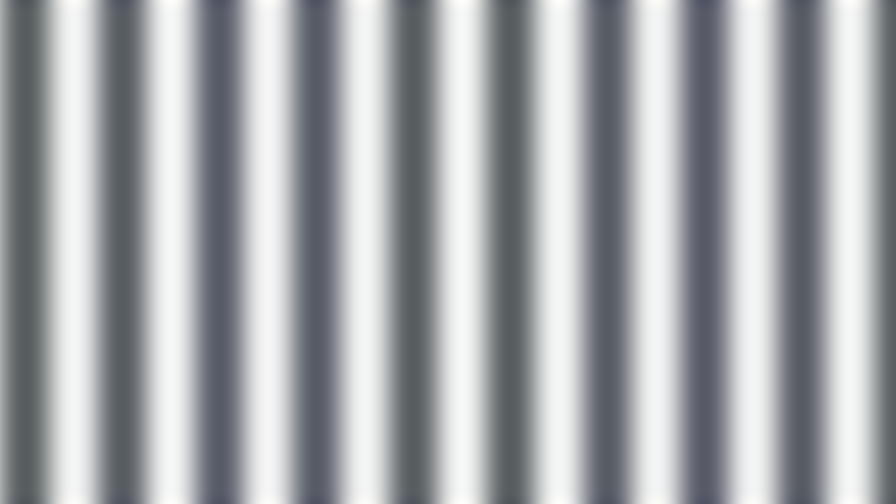
Reproduce this pattern procedurally as a WebGL 1 fragment shader.

```glsl
precision highp float;
// Soft vertical stripes: slate grey bands fading smoothly into off-white ones.

uniform vec2 u_resolution;

const float TAU = 6.2831853;
const float PERIOD = 0.1925;       // stripe spacing, in canvas heights
const float FIRST_DARK = 0.0503;   // centre of the first dark band
const vec3 SLATE = vec3(0.338, 0.358, 0.387);
const vec3 OFF_WHITE = vec3(0.965, 0.967, 0.967);

float hash(float n) {
  return fract(sin(n * 127.1) * 43758.5453);
}

// 0 at whole phases (dark centres), 1 halfway between them.
float stripeWave(float phase, float steepness) {
  float wave = 0.5 - 0.5 * cos(TAU * phase);
  return mix(wave, smoothstep(0.0, 1.0, wave), steepness);
}

// Slow drift of the dark bands between a greenish and a bluish grey.
vec3 darkTint(float band) {
  float drift = cos(TAU * band / 4.6);
  return drift * vec3(0.0, 0.006, -0.018);
}

// Small brightness change from one light band to the next.
float lightShift(float band, float amount) {
  return (hash(band + 3.0) - 0.5) * amount;
}

// 1 on the top and bottom borders, falling to 0 inside.
float borderGlow(float y, float width) {
  return 1.0 - smoothstep(0.0, width, min(y, 1.0 - y));
}

void main() {
  vec2 p = gl_FragCoord.xy / u_resolution.y;
  float phase = (p.x - FIRST_DARK) / PERIOD;
  float wave = stripeWave(phase, 0.2);

  // Each variation fades out before its band index changes.
  vec3 dark = SLATE + darkTint(floor(phase + 0.5));
  vec3 light = OFF_WHITE + lightShift(floor(phase), 0.02);
  vec3 color = mix(dark, light, wave);

  // Slightly stronger contrast along the top and bottom borders.
  float glow = borderGlow(p.y, 0.025);
  color += glow * (wave - 0.5) * vec3(0.06, 0.06, 0.03);

  gl_FragColor = vec4(clamp(color, 0.0, 1.0), 1.0);
}
```
